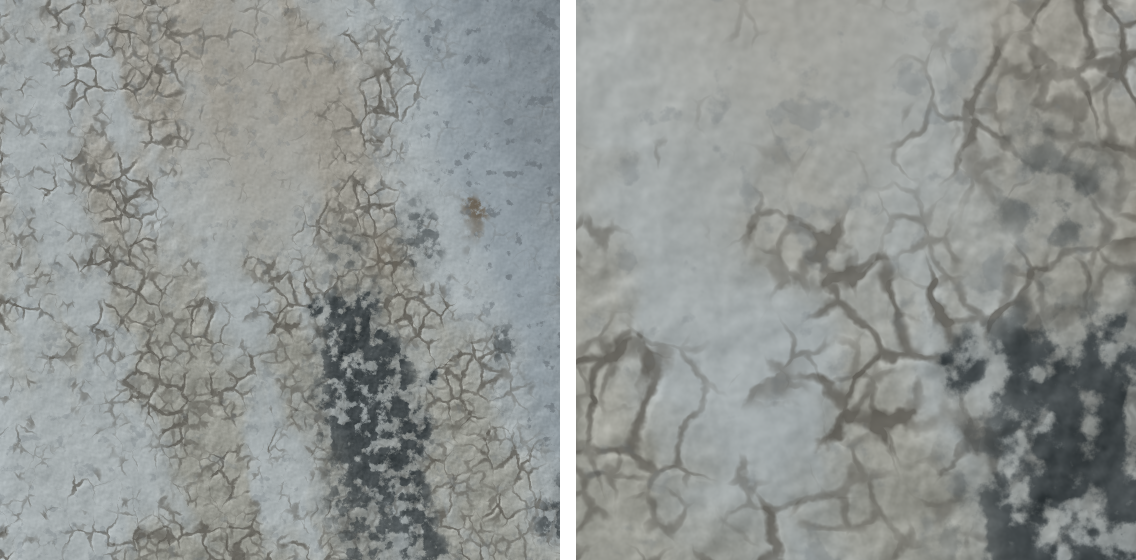
Left: the whole. Right: its middle third, enlarged.
A Shadertoy shader for this texture:

```glsl
// Weathered flaking limewash with slanted streaks, fine cracks and a dark mould patch.

const vec3 TAN = vec3(0.615, 0.605, 0.572);
const vec3 SAND = vec3(0.600, 0.605, 0.575);
const vec3 PALE = vec3(0.645, 0.678, 0.690);
const vec3 BLUE = vec3(0.565, 0.610, 0.640);
const vec3 SLATE = vec3(0.470, 0.505, 0.530);
const vec3 BROWN = vec3(0.420, 0.390, 0.345);
const vec3 CRACK = vec3(0.345, 0.335, 0.310);
const vec3 MOULD = vec3(0.230, 0.255, 0.265);
const vec3 MOULD_HAZE = vec3(0.500, 0.525, 0.530);
const float FLAKE_SCALE = 25.0;
const float CHIP_SCALE = 47.0;
const float RELIEF = 0.42;

float hash(vec2 p) {
    vec3 q = fract(p.xyx * 0.1031);
    q += dot(q, q.yzx + 33.33);
    return fract((q.x + q.y) * q.z);
}

float noise(vec2 p) {
    vec2 i = floor(p), f = fract(p);
    f = f * f * (3.0 - 2.0 * f);
    return mix(mix(hash(i), hash(i + vec2(1, 0)), f.x),
               mix(hash(i + vec2(0, 1)), hash(i + vec2(1, 1)), f.x), f.y);
}

float fbm(vec2 p) {
    float sum = 0.0, amp = 0.5;
    for (int i = 0; i < 5; i++) {
        sum += amp * noise(p);
        p = mat2(1.6, 1.2, -1.2, 1.6) * p + 7.3;
        amp *= 0.5;
    }
    return sum;
}

// Gap between the two nearest cell centres: zero along cell borders.
float cellGap(vec2 p) {
    vec2 cell = floor(p);
    float near = 9.0, second = 9.0;
    for (int y = -1; y <= 1; y++)
    for (int x = -1; x <= 1; x++) {
        vec2 c = cell + vec2(x, y);
        float d = length(c + vec2(hash(c), hash(c + 61.7)) - p);
        second = min(second, max(near, d));
        near = min(near, d);
    }
    return second - near;
}

// Broken, wavering crack lines; strength 0..1 widens and joins them.
float cracks(vec2 p, float scale, float strength) {
    vec2 warp = vec2(fbm(p * 30.0), fbm(p * 30.0 + 19.0)) - 0.5;
    float gap = cellGap((p + 0.035 * warp) * scale * vec2(1.0, 0.85));
    float open = smoothstep(0.46, 0.76, noise(p * scale * 0.9 + 5.0) * 0.65 + strength * 0.35);
    float width = scale * 0.0058 * (0.35 + open);
    return open * (1.0 - smoothstep(0.15 * width, width, gap));
}

float blob(vec2 p, vec2 centre, vec2 radius) {
    return 1.0 - smoothstep(0.35, 1.25, length((p - centre) / radius));
}

void mainImage(out vec4 fragColor, in vec2 fragCoord) {
    vec2 p = fragCoord / iResolution.xy;
    vec2 wobble = vec2(fbm(p * 13.0), fbm(p * 13.0 + 40.0)) - 0.5;
    vec2 q = p + 0.09 * wobble;

    // Streaks lean further over towards the right
    float across = q.x + q.y * mix(0.20, 0.42, p.x);
    float streak = fbm(vec2(across * 11.0, p.y * 1.7));
    float thinStreak = noise(vec2(across * 38.0, p.y * 3.0));
    float cloud = fbm(p * 6.0 + 11.0);

    // Zones: sandy wall, pale rim, bluish right side
    float side = q.x - 0.67 - 0.35 * (1.0 - p.y);
    float blueSide = smoothstep(-0.05, 0.06, side);
    float smoothWall = blob(q, vec2(0.46, 0.80), vec2(0.17, 0.30));
    float leftness = 1.0 - smoothstep(0.0, 0.55, p.x);

    vec3 col = mix(SAND, TAN, smoothstep(0.3, 0.8, p.y));
    float wash = smoothstep(0.42, 0.62, 0.6 * streak + 0.4 * cloud + 0.09 * leftness - 0.03);
    col = mix(col, PALE, wash * 0.85 * (1.0 - 0.75 * smoothWall));
    col = mix(col, PALE + 0.025, 0.8 * (1.0 - smoothstep(0.0, 0.07, q.x)) * (1.0 - p.y));
    col = mix(col, BLUE, blueSide * 0.85);
    col = mix(col, PALE, 0.75 * exp(-pow((side + 0.005) / 0.05, 2.0)));
    float slate = smoothstep(0.08, 0.34, side + 0.3 * (cloud - 0.5));
    col = mix(col, SLATE, 0.75 * slate);
    col += 0.035 * (thinStreak - 0.5) + 0.05 * (cloud - 0.5);

    // Raised flakes lit from the upper left
    float rough = clamp(0.35 + 1.5 * (1.0 - wash) * streak, 0.0, 1.0);
    rough *= (1.0 - 0.65 * smoothWall) * (1.0 - 0.55 * blueSide);
    vec2 toLight = vec2(-0.0030, 0.0035);
    float slope = fbm(p * 36.0) - fbm((p + toLight) * 36.0);
    col += RELIEF * slope * (0.25 + rough);

    // Cracks with a faint bright lip below them
    float flake = cracks(p, FLAKE_SCALE, rough);
    float chip = cracks(p + 0.37, CHIP_SCALE, rough * 0.85);
    float lip = cracks(p + toLight, FLAKE_SCALE, rough);
    float calm = (1.0 - 0.7 * blueSide) * (1.0 - 0.5 * smoothWall);
    col += 0.05 * lip * calm;
    col = mix(col, CRACK, calm * clamp(0.72 * flake + 0.50 * chip, 0.0, 0.8));

    // Brown stain and small specks
    float grain = fbm(p * 72.0);
    float stain = blob(q, vec2(0.845, 0.615), vec2(0.022, 0.048));
    stain += 0.45 * blob(q, vec2(0.69, 0.53), vec2(0.035, 0.06));
    col = mix(col, BROWN, stain * smoothstep(0.30, 0.58, grain));
    float speck = smoothstep(0.62, 0.74, fbm(p * 55.0 + 3.0));
    col = mix(col, SLATE * 0.85, 0.6 * speck * (0.4 + 0.6 * blueSide));

    // Mould: one long leaning patch and a few scattered spots
    float axis = 0.625 + 0.15 * (0.48 - p.y);
    float halfWidth = mix(0.065, 0.108, smoothstep(0.48, 0.28, p.y));
    float offset = q.x - axis;
    float cover = smoothstep(-halfWidth - 0.02, -halfWidth + 0.07, offset);
    cover *= 1.0 - smoothstep(halfWidth - 0.025, halfWidth + 0.015, offset);
    cover *= 1.0 - smoothstep(0.45, 0.51, q.y);
    cover *= 0.72 + 0.28 * smoothstep(0.0, 0.22, p.y + offset);
    cover = max(cover, blob(q, vec2(0.572, 0.455), vec2(0.035, 0.028)));
    cover = max(cover, blob(q, vec2(0.772, 0.330), vec2(0.020, 0.022)));
    cover = max(cover, 0.55 * blob(q, vec2(0.75, 0.57), vec2(0.05, 0.07)));
    cover = max(cover, 0.50 * blob(q, vec2(0.62, 0.55), vec2(0.04, 0.05)));
    cover = max(cover, 0.55 * blob(q, vec2(0.88, 0.39), vec2(0.035, 0.04)));
    cover = max(cover, 0.75 * blob(q, vec2(1.0, 0.08), vec2(0.035, 0.07)));
    float ink = cover * smoothstep(0.39, 0.60, grain + 0.16 * (cover - 0.6));
    col = mix(col, MOULD_HAZE, 0.55 * cover);
    col = mix(col, MOULD, 0.92 * ink);
    col += 0.35 * slope * cover;

    // Fine surface grain
    col += 0.03 * (noise(p * 230.0) - 0.5);
    fragColor = vec4(clamp(col, 0.0, 1.0), 1.0);
}
```
